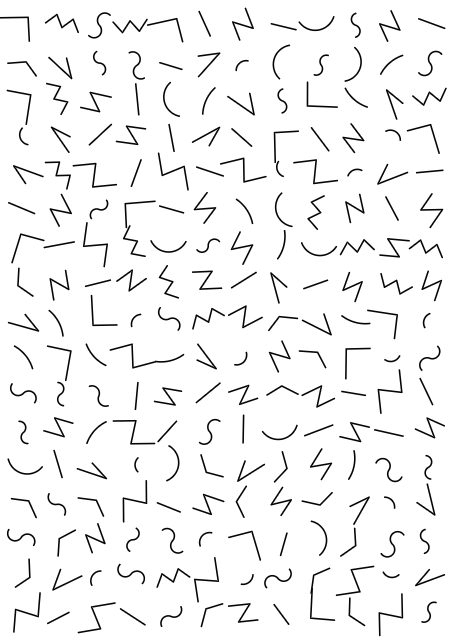
A WebGL 2 fragment shader for this pattern:

```glsl
#version 300 es
precision highp float;

uniform vec2 u_resolution;
out vec4 outColor;

vec4 hash4(vec2 cell) {
    vec4 q = fract(cell.xyxy * vec4(0.1031, 0.1030, 0.0973, 0.1099) + 0.137);
    q += dot(q, q.wzxy + 33.33);
    return fract((q.xxyz + q.yzzw) * q.zywx);
}

vec2 rotate(vec2 p, float angle) {
    float c = cos(angle), s = sin(angle);
    return vec2(c * p.x - s * p.y, s * p.x + c * p.y);
}

float segment(vec2 p, vec2 a, vec2 b) {
    vec2 ab = b - a;
    return length(p - a - ab * clamp(dot(p - a, ab) / dot(ab, ab), 0.0, 1.0));
}

// Alternating polyline; the last arm is scaled by tail
float zigzag(vec2 p, int arms, float stride, float rise, float tail) {
    float d = 1e3;
    vec2 a = vec2(-0.5 * float(arms) * stride, -rise);
    for (int i = 0; i < arms; i++) {
        vec2 b = vec2(a.x + stride, -a.y);
        if (i == arms - 1) b = mix(a, b, tail);
        d = min(d, segment(p, a, b));
        a = b;
    }
    return d;
}

// Arc around the origin, opening by halfAngle to each side of +y
float arc(vec2 p, float radius, float halfAngle) {
    p.x = abs(p.x);
    vec2 end = vec2(sin(halfAngle), cos(halfAngle));
    return end.y * p.x > end.x * p.y ? length(p - radius * end)
                                     : abs(length(p) - radius);
}

// Two arcs joined smoothly at the origin
float wave(vec2 p, float radius, float halfAngle) {
    vec2 center = radius * vec2(sin(halfAngle), -cos(halfAngle));
    return min(arc(p - center, radius, halfAngle), arc(-p - center, radius, halfAngle));
}

float largeMark(vec2 p, float pick, float vary) {
    int kind = int(pick * 7.0);
    if (kind == 0) return zigzag(p, 3, 0.40, 0.25, 0.95);
    if (kind == 1) return zigzag(p, 2, 0.58, 0.28, 0.80);
    if (kind == 2) return zigzag(p, 2, mix(0.20, 0.34, vary), 0.40, 0.68);
    if (kind == 3) return arc(rotate(p, 0.785) + vec2(0.0, 0.35), 0.53, 1.1);
    if (kind == 4) return wave(p, 0.20, mix(1.1, 1.75, vary));
    return zigzag(p, 3, mix(0.20, 0.28, vary), 0.26, 0.90);
}

float smallMark(vec2 p, float pick, float vary) {
    int kind = int(pick * 7.0);
    if (kind < 2) return zigzag(p, 1, mix(0.62, 0.85, vary), 0.0, 1.0);
    if (kind == 2) return zigzag(p, 2, 0.43, 0.12, 0.95);
    if (kind == 3) return arc(p + vec2(0.0, 0.2), 0.27, mix(0.75, 1.1, vary));
    if (kind == 4) return zigzag(p, 4, 0.23, 0.15, 1.0);
    if (kind == 5) return arc(p + vec2(0.0, 1.0), 1.05, 0.38);
    return wave(p, 0.17, 1.25);
}

float mark(vec2 p, vec2 cell) {
    vec4 h = hash4(cell + 7.0);
    vec4 g = hash4(cell.yx + 91.0);
    p -= (h.xy - 0.5) * 0.2;
    if (g.x < 0.5) p.x = -p.x;

    // Large marks lean along the diagonals, small ones turn freely
    if (mod(cell.x + cell.y, 2.0) < 0.5) {
        float angle = 0.785 + 1.571 * floor(g.y * 4.0) + (g.z - 0.5) * 0.6;
        return largeMark(rotate(p, angle), h.z, h.w);
    }
    return smallMark(rotate(p, g.y * 6.283), h.z, h.w);
}

void main() {
    float scale = 17.4;
    vec2 grid = vec2(12.0, 17.0);
    vec2 p = (gl_FragCoord.xy - 0.5 * u_resolution) / u_resolution.y * scale + 0.5 * grid;
    vec2 home = floor(p);

    // Nearest stroke among the surrounding cells
    float d = 1e3;
    for (int y = -1; y <= 1; y++) {
        for (int x = -1; x <= 1; x++) {
            vec2 cell = home + vec2(x, y);
            if (any(lessThan(cell, vec2(0.0))) || any(greaterThanEqual(cell, grid))) continue;
            d = min(d, mark(p - cell - 0.5, cell));
        }
    }

    float pixel = scale / u_resolution.y;
    float ink = clamp(0.5 + (0.0215 - d) / pixel, 0.0, 1.0);
    outColor = vec4(mix(vec3(1.0), vec3(0.02), ink), 1.0);
}
```
